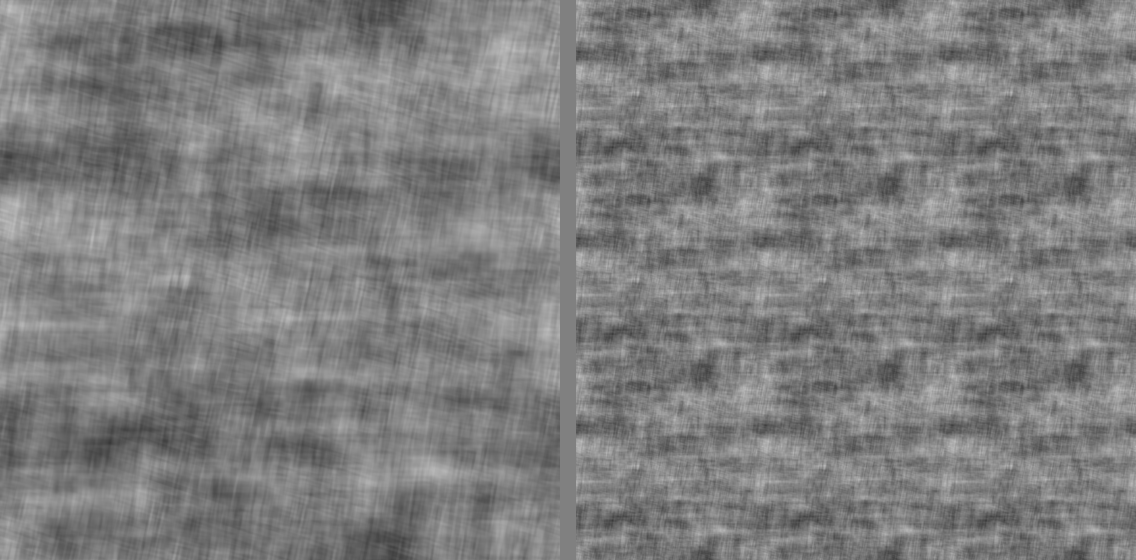
Left: one tile. Right: repeated 3 by 3.
Give the GLSL for this texture, as a Shadertoy shader.

```glsl
const float BASE_GREY = 0.488;

// Integer hash of a lattice cell, from -1 to 1
float hash(vec2 cell, float seed) {
    uvec3 q = uvec3(cell, seed) * uvec3(1597u, 3571u, 7919u);
    uint h = q.x ^ (q.y << 8) ^ (q.z << 16);
    h = (h ^ (h >> 16)) * 73244475u;
    h = (h ^ (h >> 15)) * 73244475u;
    h ^= h >> 16;
    return float(h & 65535u) / 32767.5 - 1.0;
}

// Smooth value noise with a whole number of cells per tile
float wrapNoise(vec2 p, vec2 cells, float seed) {
    p *= cells;
    vec2 f = fract(p);
    vec2 a = mod(floor(p), cells);
    vec2 b = mod(a + 1.0, cells);
    f = f * f * f * (f * (f * 6.0 - 15.0) + 10.0);
    float low = mix(hash(a, seed), hash(vec2(b.x, a.y), seed), f.x);
    float high = mix(hash(vec2(a.x, b.y), seed), hash(b, seed), f.x);
    return mix(low, high, f.y);
}

// Octaves of noise; cells sets the first size, growth the refinement per axis
float layers(vec2 p, vec2 cells, vec2 growth, float amplitude, float fade, int count, float seed) {
    float sum = 0.0;
    for (int i = 0; i < count; i++) {
        vec2 shift = vec2(hash(vec2(i, 3), seed), hash(vec2(i, 7), seed));
        sum += amplitude * wrapNoise(p + shift, cells, seed + float(i));
        cells = floor(cells * growth);
        amplitude *= fade;
    }
    return sum;
}

// Slanted brush hairs: whole-number shear keeps them periodic
float scratches(vec2 p, vec2 shear, vec2 cells, float seed) {
    vec2 q = vec2(dot(p, shear), abs(shear.x) > abs(shear.y) ? p.y : p.x);
    float patches = 0.75 + 0.6 * wrapNoise(p, vec2(7.0), seed + 1.0);
    return patches * wrapNoise(q, cells, seed);
}

void mainImage(out vec4 fragColor, in vec2 fragCoord) {
    vec2 uv = fragCoord / iResolution.xy;

    // Cloudy patches flattened along x, then rounder mottling
    float grey = BASE_GREY + layers(uv, vec2(3.0, 6.0), vec2(1.9, 1.7), 0.076, 0.82, 4, 1.0);
    grey += layers(uv, vec2(30.0, 36.0), vec2(1.8, 1.6), 0.030, 0.8, 3, 10.0);

    // Long level streaks and shorter upright ones
    grey += layers(uv, vec2(2.0, 22.0), vec2(2.1, 2.1), 0.046, 0.72, 4, 20.0);
    grey += layers(uv, vec2(24.0, 8.0), vec2(2.0, 1.5), 0.040, 0.74, 4, 30.0);

    // Steep hairs lean right, shallow ones fall to the right
    grey += 0.026 * scratches(uv, vec2(4.0, -1.0), vec2(58.0, 12.0), 40.0);
    grey += 0.024 * scratches(uv, vec2(5.0, -1.0), vec2(40.0, 11.0), 42.0);
    grey += 0.024 * scratches(uv, vec2(7.0, -1.0), vec2(31.0, 10.0), 44.0);
    grey += 0.020 * scratches(uv, vec2(1.0, 3.0), vec2(74.0, 14.0), 46.0);
    grey += 0.018 * scratches(uv, vec2(1.0, 5.0), vec2(46.0, 12.0), 48.0);

    fragColor = vec4(vec3(clamp(grey, 0.0, 1.0)), 1.0);
}
```
